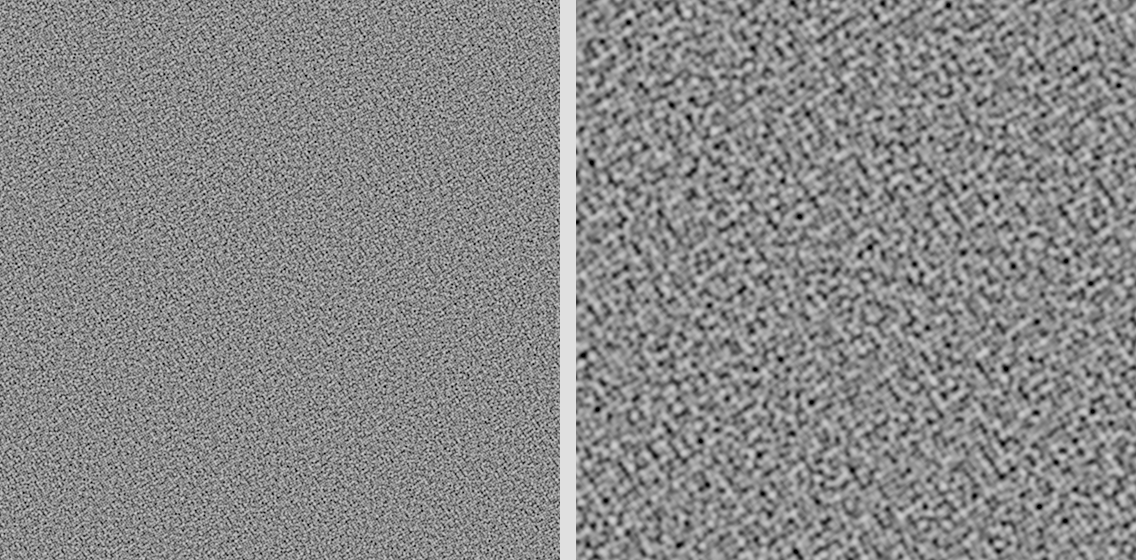
Left, the full canvas; right, a detail of the centre.
Reproduce this texture procedurally as a Shadertoy shader.

```glsl
// Fine grey grain with a faint diagonal crosshatch, like coarse woven paper.

#define GRAIN_ACROSS 255.0  // noise cells per canvas, across a streak
#define GRAIN_ALONG  175.0  // noise cells per canvas, along a streak
#define WEAVE_ANGLE  0.62   // direction of the first streaks, in radians
#define STREAK_SLOPE vec2(0.6, 1.28) // steepness along and across a streak
#define BASE_GREY    0.545
#define CONTRAST     0.122  // grey change per standard deviation
#define DARK_SKEW    0.013  // deepens the pits and dulls the peaks
#define NOISE_SPREAD 0.15   // standard deviation of the mixed noise

// Integer hash of a lattice point, from 0 to 1
float hash(ivec2 cell, uint seed) {
    uint h = uint(cell.x) * 1597u ^ uint(cell.y) * 51749u ^ seed * 7919u;
    h = h * 747796u + 28913u;
    h = ((h >> ((h >> 28) + 4u)) ^ h) * 277803u;
    h ^= h >> 15;
    h *= 739397u;
    h ^= h >> 13;
    return float(h & 65535u) / 65535.0;
}

// Height at an offset from a corner that slopes mostly across the streaks
float slope(ivec2 cell, vec2 offset, uint seed) {
    float angle = 6.28319 * hash(cell, seed);
    return dot(STREAK_SLOPE * vec2(cos(angle), sin(angle)), offset);
}

// Gradient noise around zero: even overall, without broad blotches
float gradientNoise(vec2 p, uint seed) {
    ivec2 cell = ivec2(floor(p));
    vec2 f = fract(p);
    vec2 blend = smoothstep(0.0, 1.0, f);
    float lower = mix(slope(cell, f, seed),
                      slope(cell + ivec2(1, 0), f - vec2(1.0, 0.0), seed), blend.x);
    float upper = mix(slope(cell + ivec2(0, 1), f - vec2(0.0, 1.0), seed),
                      slope(cell + ivec2(1, 1), f - vec2(1.0, 1.0), seed), blend.x);
    return mix(lower, upper, blend.y);
}

void mainImage(out vec4 fragColor, in vec2 fragCoord) {
    vec2 uv = fragCoord / iResolution.y;

    // Turn the canvas so the streaks lie along the weave
    float c = cos(WEAVE_ANGLE), s = sin(WEAVE_ANGLE);
    vec2 weave = vec2(c * uv.x + s * uv.y, c * uv.y - s * uv.x);

    // Two layers of short streaks, at right angles to each other
    vec2 grain = vec2(GRAIN_ALONG, GRAIN_ACROSS);
    float warp = gradientNoise(weave * grain, 1u);
    float weft = gradientNoise(weave.yx * grain, 2u);
    float relief = 0.5 * (warp + weft) / NOISE_SPREAD;

    // Tone curve with a longer dark tail
    float grey = BASE_GREY + CONTRAST * relief - DARK_SKEW * relief * relief;
    fragColor = vec4(vec3(clamp(grey, 0.0, 1.0)), 1.0);
}
```
